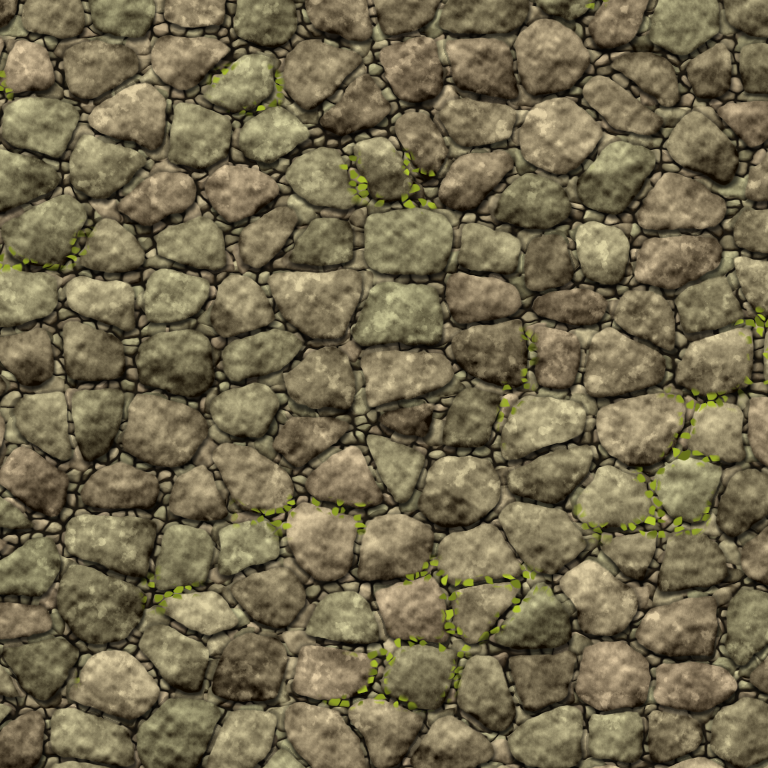
Write a WebGL 2 fragment shader that draws this texture.

```glsl
#version 300 es
precision highp float;
// Dry rubble wall: big faceted stones over smaller ones and pebbles in dark gaps.
// Each layer is a Voronoi grid with rounded, inset cells; random tilted planes
// give every stone its facets, and fractal noise adds grain, relief and lichen.

uniform vec2 u_resolution;
out vec4 fragColor;

const vec2  BIG_CELLS    = vec2(10.5, 12.5);
const vec2  MID_CELLS    = vec2(27.0, 32.0);
const vec2  PEBBLE_CELLS = vec2(50.0, 62.0);
const vec2  LEAF_CELLS   = vec2(85.0, 95.0);
const vec2  LIGHT_DIR    = vec2(-0.25, 0.97);
const vec3  DARK_STONE   = vec3(0.18, 0.15, 0.10);
const vec3  PALE_STONE   = vec3(0.78, 0.74, 0.62);
const vec3  OLIVE_TINT   = vec3(0.97, 1.00, 0.90);
const vec3  BROWN_TINT   = vec3(1.04, 0.98, 0.94);
const vec3  LEAF_COLOUR  = vec3(0.52, 0.58, 0.14);
const float SOFTNESS     = 0.0013;  // edge smoothing
const float SHADOW_REACH = 0.007;
const float ROUNDING     = 15.0;    // higher is sharper corners

struct Stone {
    float edge;   // distance inside the outline, in cells
    vec2 offset;  // position relative to the centre, in cells
    vec2 id;
};

float hash(vec2 p) {
    return fract(sin(dot(p, vec2(127.1, 311.7))) * 43758.5);
}

float noise(vec2 p) {
    vec2 i = floor(p), f = fract(p);
    f = f * f * (3.0 - 2.0 * f);
    return mix(mix(hash(i), hash(i + vec2(1, 0)), f.x),
               mix(hash(i + vec2(0, 1)), hash(i + vec2(1, 1)), f.x), f.y);
}

float fbm(vec2 p) {
    float sum = 0.0, amp = 0.53;
    for (int i = 0; i < 4; i++) {
        sum += amp * noise(p);
        p = mat2(1.6, 1.2, -1.2, 1.6) * p + 7.3;
        amp *= 0.5;
    }
    return sum;
}

vec2 cellCentre(vec2 id) {
    return id + 0.1 + 0.8 * vec2(hash(id), hash(id + 41.7));
}

// Nearest cell, with a smooth minimum of the distances to its borders
Stone findStone(vec2 p, vec2 cells, float gap) {
    vec2 q = p * cells, base = floor(q), id = base, nearest = vec2(9.0);
    for (int y = -1; y <= 1; y++)
    for (int x = -1; x <= 1; x++) {
        vec2 cell = base + vec2(x, y), r = cellCentre(cell) - q;
        if (dot(r, r) < dot(nearest, nearest)) { nearest = r; id = cell; }
    }
    float sum = 0.0;
    for (int y = -2; y <= 2; y++)
    for (int x = -2; x <= 2; x++) {
        if (x == 0 && y == 0) continue;
        vec2 r = cellCentre(id + vec2(x, y)) - q;
        sum += exp(-ROUNDING * dot(0.5 * (nearest + r), normalize(r - nearest)));
    }
    float inset = gap * (0.4 + 1.2 * hash(id + 5.3));
    return Stone(-log(sum) / ROUNDING - inset, -nearest, id);
}

// Blended slope of the lowest of several random planes
vec2 facetTilt(Stone s) {
    vec2 tilt = vec2(0.0);
    float total = 1.0;
    for (int i = 0; i < 5; i++) {
        float k = float(i);
        float angle = 1.2566 * (k + hash(s.id + k * 3.1));
        vec2 slope = vec2(cos(angle), sin(angle)) * (0.35 + 0.7 * hash(s.id + k + 17.0));
        float height = 0.04 + 0.2 * hash(s.id + k + 29.0) - dot(slope, s.offset);
        float weight = exp(-45.0 * height);
        tilt += weight * slope;
        total += weight;
    }
    return tilt / total;
}

vec3 stoneColour(Stone s, float grain, float lift, float rimWidth) {
    float rim = 1.0 - smoothstep(0.0, rimWidth, s.edge);
    vec2 normal = facetTilt(s) + 0.55 * rim * s.offset / (length(s.offset) + 0.01);
    float tone = 0.53 + lift + 0.26 * (hash(s.id + 3.0) - 0.5) + grain;
    tone += 0.30 * dot(normal, LIGHT_DIR) - 0.24 * rim * rim;
    vec3 tint = mix(OLIVE_TINT, BROWN_TINT, hash(s.id + 11.0));
    return mix(DARK_STONE, PALE_STONE, clamp(tone, -0.2, 1.15)) * tint;
}

float coverage(Stone s, vec2 cells) {
    float soft = SOFTNESS * cells.x;
    return smoothstep(-soft, soft, s.edge);
}

void main() {
    vec2 p = gl_FragCoord.xy / u_resolution.y;
    vec2 warp = vec2(fbm(p * 28.0), fbm(p * 28.0 + 50.0)) - 0.5;
    vec2 bent = p + 0.014 * warp;

    // Surface: broad stains, lit relief and pale lichen
    float relief = fbm(p * 95.0) - fbm(p * 95.0 + LIGHT_DIR * 0.7);
    float lichen = smoothstep(0.56, 0.74, fbm(p * 75.0 + 20.0)) * smoothstep(0.4, 0.65, noise(p * 13.0));
    float grain = 0.65 * (fbm(p * 42.0) - 0.5) + 0.65 * relief + 0.28 * lichen;

    // Gaps filled with pebbles and small stones
    Stone pebble = findStone(bent, PEBBLE_CELLS, 0.07);
    Stone mid = findStone(bent + 3.7, MID_CELLS, 0.06);
    Stone big = findStone(bent, BIG_CELLS, 0.055);
    vec3 colour = DARK_STONE * (0.35 + 0.5 * noise(p * 120.0));
    colour = mix(colour, stoneColour(pebble, grain * 0.5, 0.10, 0.28), coverage(pebble, PEBBLE_CELLS));
    float present = step(0.5, hash(mid.id + 61.0));
    colour = mix(colour, stoneColour(mid, grain * 0.8, 0.06, 0.2), present * coverage(mid, MID_CELLS));

    // Shade under and around the big stones, then the stones themselves
    Stone caster = findStone(bent + LIGHT_DIR * SHADOW_REACH, BIG_CELLS, 0.055);
    colour *= 1.0 - 0.62 * smoothstep(-0.03, 0.05, caster.edge);
    colour *= 1.0 - 0.3 * smoothstep(-0.07, 0.0, big.edge);
    colour = mix(colour, stoneColour(big, grain, 0.0, 0.1), coverage(big, BIG_CELLS));

    // Sparse leaves sprouting from the gaps
    Stone leaf = findStone(bent + 8.1, LEAF_CELLS, 0.1);
    float patchMask = smoothstep(0.80, 0.88, noise(p * 9.0 + 4.0)) * (1.0 - smoothstep(0.02, 0.1, big.edge));
    float sprout = patchMask * step(0.5, hash(leaf.id + 7.0)) * coverage(leaf, LEAF_CELLS);
    colour = mix(colour, LEAF_COLOUR * (0.75 + 0.6 * hash(leaf.id + 2.0)), sprout);

    fragColor = vec4(clamp(colour, 0.0, 1.0), 1.0);
}
```
